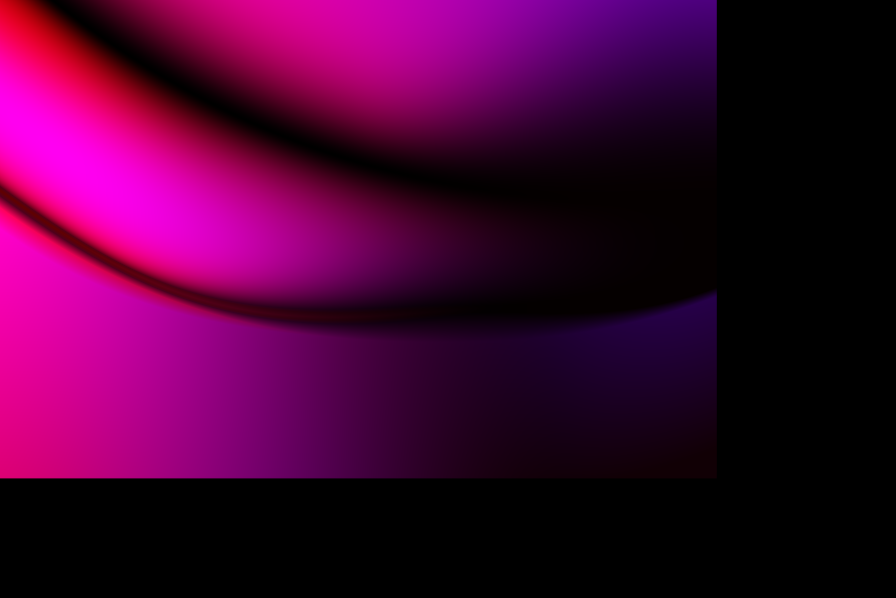
A WebGL 2 fragment shader for this background:

```glsl
#version 300 es
precision highp float;

uniform vec2 u_resolution;
out vec4 fragColor;

// Light growing from zero at a fold towards one
float rise(float dist, float width, float power) {
    return 1.0 - exp(-pow(max(dist, 0.0) / width, power));
}

// Height of the upper fold, measured down from the top edge
float upperFold(float x) {
    return 0.34 - 0.74 * pow(max(0.8 - x, 0.0), 2.6);
}

// Height of the lower rim, measured down from the top edge
float lowerRim(float x) {
    return 0.567 - 1.2 * pow(abs(x - 0.49), 2.35);
}

// Red and blue light of the sheet above the upper fold
vec2 upperSheet(float x, float dist) {
    float spread = smoothstep(0.4, 0.8, x);
    float red = mix(0.92, 0.43, smoothstep(0.25, 0.8, x));
    red *= rise(dist, mix(0.085, 0.33, spread), mix(1.5, 2.2, spread));
    float blue = mix(0.72, 0.78, spread);
    blue *= rise(dist, mix(0.13, 0.34, spread), mix(1.6, 2.2, spread));
    return vec2(red, blue);
}

// Bright band held between the two folds; blue fades before red
vec2 middleBand(float x, float below, float above) {
    float taper = smoothstep(0.12, 0.65, x);
    float red = 1.0 - smoothstep(0.08, 0.76, x);
    red *= rise(below, mix(0.03, 0.055, smoothstep(0.0, 0.25, x)), 1.4);
    red *= rise(above, mix(0.01, 0.1, taper), 1.2);
    float blue = 1.0 - smoothstep(0.05, 0.82, x);
    blue *= rise(below, 0.1, mix(3.0, 1.6, smoothstep(0.0, 0.35, x)));
    blue *= rise(above, mix(0.035, 0.1, taper), 1.2);
    return vec2(red, blue);
}

// Broad floor below the rim, with a violet glow at its right
vec2 lowerSheet(float x, float depth, float core, float rim) {
    float start = mix(core, rim - 0.01, smoothstep(0.45, 0.8, x));
    float blueEnd = rim + mix(0.04, 0.005, smoothstep(0.0, 0.4, x));
    float red = mix(0.97, 0.05, smoothstep(-0.08, 0.64, x)) * (1.06 - 0.35 * (depth - 0.4));
    float blue = mix(0.62, 0.02, smoothstep(0.1, 0.62, x));
    blue *= mix(1.25 - 1.3 * (depth - 0.4), 1.0, smoothstep(0.0, 0.4, x));
    float glow = smoothstep(0.35, 0.8, x) * clamp(1.0 - (depth - rim) / 0.26, 0.0, 1.0);
    vec2 light = vec2(red, blue) + glow * vec2(0.08, 0.27);
    vec2 ramp = (depth - start) / (vec2(rim + 0.005, blueEnd) - start);
    return light * clamp(ramp, 0.0, 1.0);
}

void main() {
    vec2 uv = gl_FragCoord.xy / u_resolution;
    float x = uv.x;
    float depth = 1.0 - uv.y;

    // Fold positions, and slopes that turn heights into distances
    float fold = upperFold(x);
    float rim = lowerRim(x);
    float core = rim - 0.012 - 0.042 * smoothstep(0.2, 0.6, x)
               - 0.012 * (1.0 - smoothstep(0.0, 0.2, x));
    float foldScale = length(vec2(1.0, 1.924 * pow(max(0.8 - x, 0.0), 1.6)));
    float rimScale = length(vec2(1.0, 2.82 * pow(abs(x - 0.49), 1.35)));
    float foldDist = (depth - fold) / foldScale;
    float coreDist = (core - depth) / rimScale;

    // Each sheet goes dark at its folds, so the light simply adds
    vec2 light = upperSheet(x, -foldDist)
               + middleBand(x, foldDist, coreDist)
               + lowerSheet(x, depth, core, rim);
    light.x += 0.02 * smoothstep(0.4, 0.7, x);

    // Dim red left inside the lower fold
    vec2 ember = vec2(0.38, 0.12 * smoothstep(0.0, 0.3, x)) * (1.0 - smoothstep(0.1, 0.6, x));
    light = max(light, ember * exp(-abs(coreDist) / 0.03));

    // Black margin at the right and bottom
    vec2 inside = clamp((0.8 - vec2(x, depth)) * u_resolution + 0.5, 0.0, 1.0);
    vec3 color = vec3(light.x, 0.0, light.y) * inside.x * inside.y;
    fragColor = vec4(clamp(color, 0.0, 1.0), 1.0);
}
```
